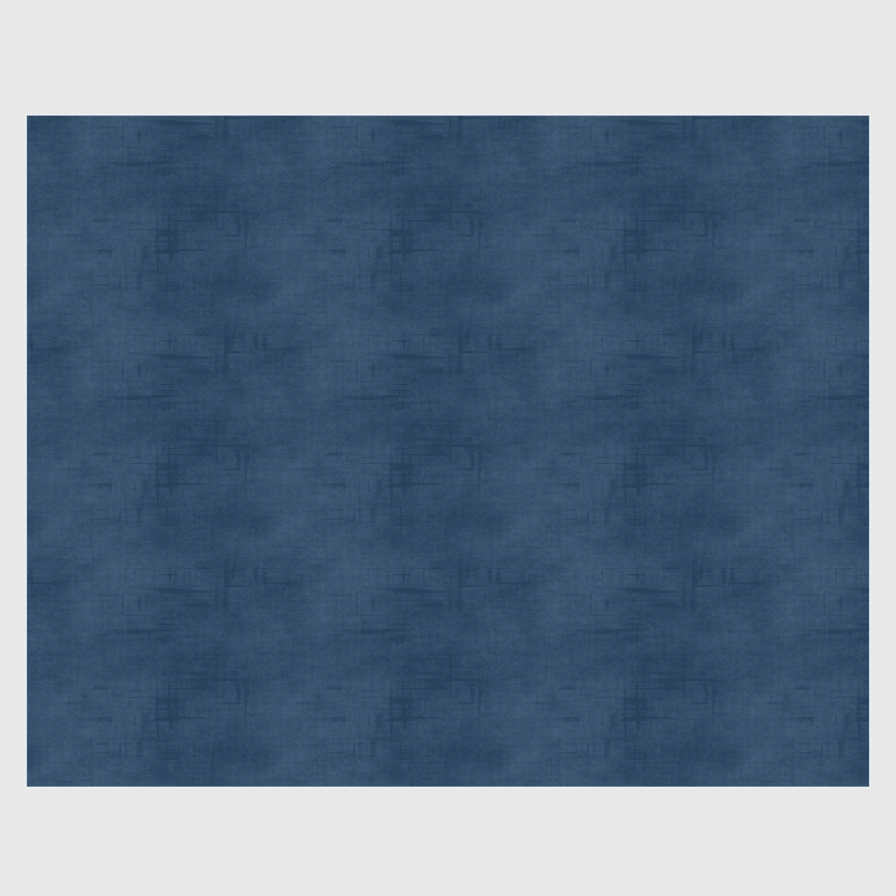
Give the GLSL for this texture, as a Shadertoy shader.

```glsl
// A wide panel of worn blue linen on a pale grey ground.
// Tiling value noise gives the cloudy blotches; stretched noise gives
// the horizontal and vertical threads, and fine noise gives the grain.

const vec3 GROUND = vec3(0.91);
const vec3 RIM    = vec3(0.94, 0.96, 0.97);
const vec3 DARK   = vec3(0.155, 0.255, 0.365);
const vec3 LIGHT  = vec3(0.265, 0.365, 0.475);

const vec2  PANEL_CENTER = vec2(0.500, 0.4965);
const vec2  PANEL_HALF   = vec2(0.470, 0.3745);
const float RIM_WIDTH    = 0.0018;
const float TILE_SIZE    = 0.261;   // the cloth print repeats at this step

const float BLOTCH_GAIN = 1.05;
const float THREAD_GAIN = 0.34;
const float SLUB_GAIN   = 0.55;
const float GRAIN_GAIN  = 0.34;

float hash(vec2 p) {
    return fract(sin(dot(p, vec2(127.1, 311.7))) * 43758.5453);
}

// Value noise that wraps after the given number of cells
float tileNoise(vec2 uv, vec2 cells, float seed) {
    vec2 p = uv * cells;
    vec2 i = floor(p);
    vec2 f = fract(p);
    f = f * f * (3.0 - 2.0 * f);
    vec2 a = mod(i, cells) + seed;
    vec2 b = mod(i + 1.0, cells) + seed;
    return mix(mix(hash(a), hash(vec2(b.x, a.y)), f.x),
               mix(hash(vec2(a.x, b.y)), hash(b), f.x), f.y);
}

// Cloudy wear, centred on zero
float blotches(vec2 uv) {
    float sum = 0.0;
    float amp = 0.5;
    vec2 cells = vec2(4.0, 5.0);
    for (int k = 0; k < 5; k++) {
        sum += amp * (tileNoise(uv, cells, 17.0 * float(k)) - 0.5);
        cells *= 2.0;
        amp *= 0.62;
    }
    return sum;
}

// Fine threads along both axes, centred on zero
float threads(vec2 uv) {
    float weft = tileNoise(uv, vec2(14.0, 95.0), 5.0);
    float warp = tileNoise(uv, vec2(95.0, 11.0), 41.0);
    return 0.6 * weft + 0.4 * warp - 0.5;
}

// Sparse dark slubs: long thin streaks shown only in patches
float slubs(vec2 uv) {
    float weft = smoothstep(0.70, 1.0, tileNoise(uv, vec2(7.0, 80.0), 63.0));
    float warp = smoothstep(0.74, 1.0, tileNoise(uv, vec2(80.0, 8.0), 87.0));
    float patches = smoothstep(0.3, 0.8, tileNoise(uv, vec2(6.0), 29.0));
    return (weft + 0.7 * warp) * patches;
}

vec3 cloth(vec2 p) {
    vec2 uv = p / TILE_SIZE;
    float grain = tileNoise(uv, vec2(120.0, 130.0), 101.0) - 0.5;
    float tone = 0.53 + BLOTCH_GAIN * blotches(uv)
               + THREAD_GAIN * threads(uv)
               - SLUB_GAIN * slubs(uv)
               + GRAIN_GAIN * grain;
    return mix(DARK, LIGHT, clamp(tone, 0.0, 1.0));
}

float boxDistance(vec2 p, vec2 halfSize) {
    vec2 d = abs(p) - halfSize;
    return length(max(d, 0.0)) + min(max(d.x, d.y), 0.0);
}

void mainImage(out vec4 fragColor, in vec2 fragCoord) {
    // Square canvas units, centred when the canvas is not square
    float side = min(iResolution.x, iResolution.y);
    vec2 p = (fragCoord - 0.5 * iResolution.xy) / side + 0.5;
    float edge = max(0.001, 0.75 / side);

    float d = boxDistance(p - PANEL_CENTER, PANEL_HALF);
    vec3 color = mix(RIM, GROUND, smoothstep(-edge, edge, d - RIM_WIDTH));
    color = mix(cloth(p), color, smoothstep(-edge, edge, d));

    fragColor = vec4(color, 1.0);
}
```
